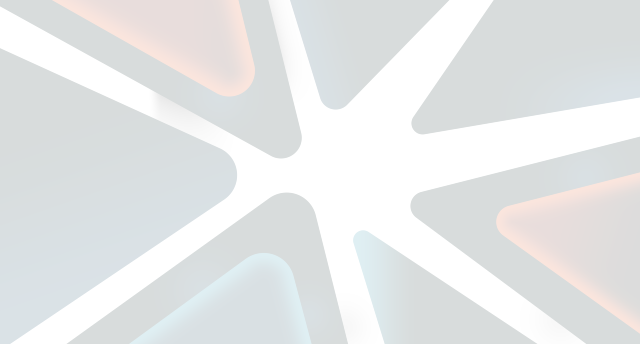
A Shadertoy shader for this background:

```glsl
const float VIEW_HEIGHT = 4.14;
const vec3 WHITE = vec3(1.0);
const vec3 GREY = vec3(0.847, 0.863, 0.863);
const vec3 MIST = vec3(0.855, 0.888, 0.908);
const vec3 ICE = vec3(0.875, 0.938, 0.953);
const vec3 ROSE = vec3(0.910, 0.867, 0.863);
const vec3 PEACH = vec3(0.982, 0.898, 0.868);

// Signed distance to an endless wedge with a rounded tip; angles in degrees.
float wedge(vec2 p, vec2 tip, float heading, float halfAngle, float radius) {
    float turn = radians(heading);
    float spread = radians(halfAngle);
    vec2 forward = vec2(cos(turn), sin(turn));
    vec2 edge = vec2(cos(spread), sin(spread));
    vec2 q = p - tip;
    q = vec2(dot(q, forward), abs(forward.x * q.y - forward.y * q.x));
    q.x -= radius / edge.y;
    float side = q.y * edge.x - q.x * edge.y;
    return (dot(q, edge) > 0.0 ? side : length(q)) - radius;
}

float coverage(float d, float pixel) {
    return smoothstep(0.6 * pixel, -0.6 * pixel, d);
}

float softSpot(vec2 p, vec2 centre, float size) {
    vec2 q = (p - centre) / size;
    return exp(-dot(q, q));
}

// Light gathered just inside an edge.
float rimLight(float d, float width) {
    float t = d / width;
    return exp(-t * t);
}

vec3 paint(vec3 base, vec3 colour, float d, float pixel) {
    return mix(base, colour, coverage(d, pixel));
}

void mainImage(out vec4 fragColor, in vec2 fragCoord) {
    float pixel = VIEW_HEIGHT / iResolution.y;
    vec2 p = fragCoord * pixel;

    // Outer panels
    float upperLeft = wedge(p, vec2(3.762, 1.987), 127.5, 23.6, 0.25);
    float top = wedge(p, vec2(3.95, 2.645), 76.4, 30.7, 0.195);
    float upperRight = wedge(p, vec2(4.794, 2.47), 32.6, 22.9, 0.135);
    float left = wedge(p, vec2(3.223, 2.092), 184.75, 29.25, 0.355);
    float lowerLeft = wedge(p, vec2(3.671, 2.064), 249.9, 34.2, 0.36);
    float bottom = wedge(p, vec2(4.156, 1.534), -53.2, 19.65, 0.12);
    float right = wedge(p, vec2(4.714, 1.74), -11.2, 25.4, 0.175);

    // Inset panels
    float roseTop = wedge(p, vec2(3.229, 2.666), 127.1, 23.4, 0.31);
    float iceLow = wedge(p, vec2(3.393, 1.343), 250.5, 34.4, 0.37);
    float roseRight = wedge(p, vec2(5.707, 1.557), -10.7, 25.0, 0.20);

    // Faint shadows in the white channels
    float channel = smoothstep(1.78, 1.95, p.x) * smoothstep(2.9, 1.95, p.x);
    float shade = 0.09 * channel * exp(-max(upperLeft, 0.0) / 0.25);
    shade += 0.06 * smoothstep(3.1, 3.3, p.x) * smoothstep(2.8, 3.6, p.y)
        * exp(-max(upperLeft, 0.0) / 0.1);
    shade += 0.03 * softSpot(p, vec2(4.15, 0.2), 0.25);
    shade += 0.03 * softSpot(p, vec2(6.75, 0.3), 0.3);
    vec3 colour = WHITE - shade;

    // Halos around the insets
    float halo = softSpot(p, vec2(2.65, 3.0), 0.32)
        + softSpot(p, vec2(2.45, 0.65), 0.36)
        + softSpot(p, vec2(3.72, 0.35), 0.25)
        + softSpot(p, vec2(7.05, 2.0), 0.34);
    vec3 haloGrey = mix(GREY, MIST, min(0.6 * halo, 1.0));

    // Panel tints
    float topTint = smoothstep(0.75, 0.0, p.x - 3.75 + 0.3 * (p.y - 3.0));
    float cornerTint = smoothstep(1.0, 0.0, -upperRight)
        * smoothstep(5.8, 7.6, p.x) * smoothstep(3.9, 2.9, p.y);
    float leftTint = smoothstep(2.9, 0.4, p.y - 0.35 * (p.x - 1.0));
    float bottomTint = smoothstep(5.05, 4.25, p.x);

    colour = paint(colour, haloGrey, upperLeft, pixel);
    colour = paint(colour, mix(GREY, MIST, 0.8 * topTint), top, pixel);
    colour = paint(colour, mix(GREY, MIST, cornerTint), upperRight, pixel);
    colour = paint(colour, mix(GREY, MIST, 0.9 * leftTint), left, pixel);
    colour = paint(colour, haloGrey, lowerLeft, pixel);
    colour = paint(colour, mix(GREY, ICE, bottomTint), bottom, pixel);
    colour = paint(colour, haloGrey, right, pixel);

    // Glowing insets
    vec3 roseFill = mix(ROSE, GREY, 0.35 * smoothstep(2.2, 2.9, p.x));
    vec3 iceFill = mix(GREY, MIST, 0.6);
    vec3 fadingRose = mix(ROSE, GREY, 0.75 * smoothstep(6.4, 7.8, p.x - 0.3 * (p.y - 1.2)));
    colour = paint(colour, mix(roseFill, PEACH, rimLight(roseTop, 0.19)), roseTop, pixel);
    colour = paint(colour, mix(iceFill, ICE, rimLight(iceLow, 0.17)), iceLow, pixel);
    colour = paint(colour, mix(fadingRose, PEACH, rimLight(roseRight, 0.16)), roseRight, pixel);

    fragColor = vec4(colour, 1.0);
}
```
